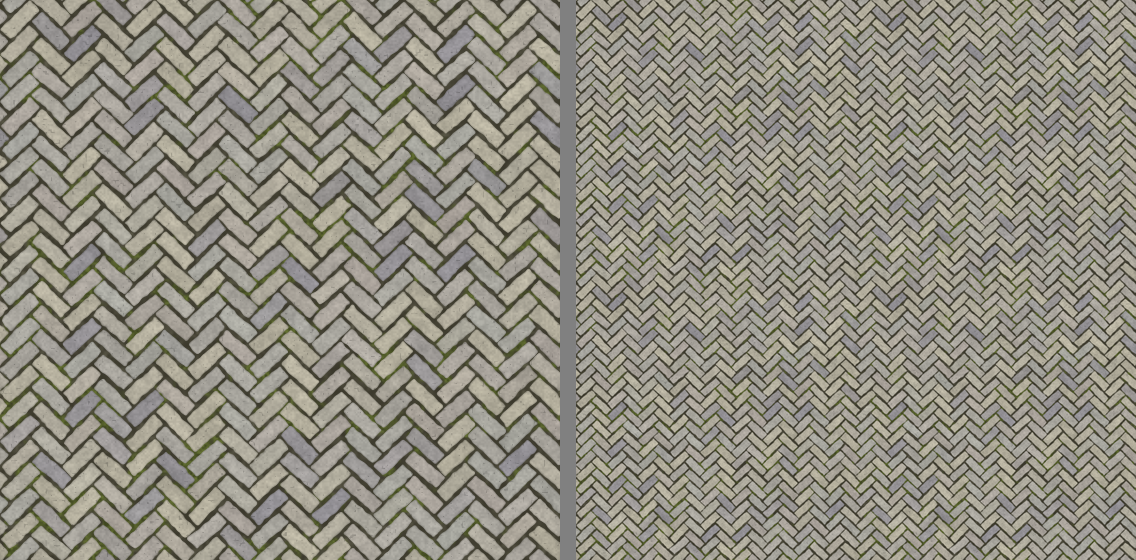
Left, the tile; right, the same tile 2 across and 2 down.
Write a WebGL 2 fragment shader that draws this texture.

```glsl
#version 300 es
precision highp float;
// Weathered herringbone brick paving with dark, mossy joints; tiles seamlessly.

uniform vec2 u_resolution;
out vec4 fragColor;

// Layout, in units of the canvas
const vec2 GRID = vec2(18.0, 23.0);        // brick columns (two per zigzag) and rows
const vec2 PHASE = vec2(0.645, 0.2);       // centre of the first brick, in cells
const vec2 HALF_BRICK = vec2(0.0373, 0.0134);
const float TILT = 0.755;                  // brick angle in radians
const float CORNER = 0.0035;
const float MIN_JOINT = 0.0012;
const float SOFTNESS = 0.0011;

// Irregularity
const float SHIFT = 0.0018;
const float TURN = 0.07;
const float SHRINK = 0.0012;
const float WOBBLE = 0.0022;
const float CHIPPING = 0.0028;

// Colours
const vec3 BUFF = vec3(0.70, 0.68, 0.61);
const vec3 ROSE = vec3(0.67, 0.64, 0.61);
const vec3 GREY = vec3(0.65, 0.65, 0.62);
const vec3 SLATE = vec3(0.57, 0.56, 0.58);
const vec3 SOIL_DARK = vec3(0.23, 0.22, 0.17);
const vec3 SOIL_LIGHT = vec3(0.41, 0.40, 0.33);
const vec3 MOSS = vec3(0.32, 0.36, 0.16);

float hash(vec2 p) {
    return fract(sin(dot(p, vec2(127.1, 311.7))) * 43758.5453);
}

// Value noise that wraps after a whole number of cells
float noise(vec2 uv, float cells) {
    vec2 p = uv * cells;
    vec2 i = floor(p);
    vec2 f = fract(p);
    f = f * f * (3.0 - 2.0 * f);
    vec2 a = mod(i, cells);
    vec2 b = mod(i + 1.0, cells);
    float low = mix(hash(a), hash(vec2(b.x, a.y)), f.x);
    float high = mix(hash(vec2(a.x, b.y)), hash(b), f.x);
    return mix(low, high, f.y);
}

float roundedBox(vec2 p, vec2 halfSize, float radius) {
    vec2 q = abs(p) - halfSize + radius;
    return length(max(q, 0.0)) + min(max(q.x, q.y), 0.0) - radius;
}

// Distance to one brick; even columns lean right, odd columns lean left
float brick(vec2 uv, vec2 cell, vec2 id) {
    float odd = mod(cell.x, 2.0);
    vec2 centre = (cell + PHASE + vec2(0.0, 0.5 * odd)) / GRID;
    centre += SHIFT * (vec2(hash(id + 3.1), hash(id + 7.7)) - 0.5);
    float angle = TILT * (1.0 - 2.0 * odd) + TURN * (hash(id + 11.3) - 0.5);
    float c = cos(angle);
    float s = sin(angle);
    vec2 p = mat2(c, -s, s, c) * (uv - centre);
    return roundedBox(p, HALF_BRICK - SHRINK * hash(id + 17.9), CORNER);
}

// Nearest brick: x is the distance, yz the wrapped cell
vec3 herringbone(vec2 uv) {
    float nearest = 1.0;
    float second = 1.0;
    vec2 nearestId = vec2(0.0);
    float column = floor(uv.x * GRID.x - PHASE.x + 0.5);
    for (int i = -1; i <= 1; i++) {
        float x = column + float(i);
        float row = floor(uv.y * GRID.y - PHASE.y - 0.5 * mod(x, 2.0) + 0.5);
        for (int j = -1; j <= 1; j++) {
            vec2 cell = vec2(x, row + float(j));
            vec2 id = mod(cell, GRID);
            float d = brick(uv, cell, id);
            second = min(second, max(d, nearest));
            if (d < nearest) {
                nearest = d;
                nearestId = id;
            }
        }
    }
    return vec3(max(nearest, 0.5 * (nearest - second) + MIN_JOINT), nearestId);
}

vec3 brickColour(vec2 uv, vec2 id, float d) {
    vec3 colour = mix(GREY, ROSE, hash(id + 23.0));
    colour = mix(colour, BUFF, smoothstep(0.35, 0.9, hash(id + 31.0)));
    colour = mix(colour, SLATE, smoothstep(0.78, 1.0, hash(id + 43.0)));
    colour *= 0.97 + 0.07 * hash(id + 53.0);
    // Stains, grain and small pits
    colour *= 1.0 + 0.09 * (noise(uv, 48.0) - 0.5) + 0.08 * (noise(uv, 130.0) - 0.5);
    colour *= 1.0 + 0.10 * (noise(uv, 300.0) - 0.5);
    colour *= 1.0 - 0.16 * smoothstep(0.84, 0.97, noise(uv + 0.37, 210.0));
    // Dirt along worn edges
    return colour * (1.0 - 0.14 * smoothstep(-0.0035, 0.0, d));
}

vec3 jointColour(vec2 uv) {
    vec3 colour = mix(SOIL_DARK, SOIL_LIGHT, 0.8 * noise(uv, 170.0) * noise(uv, 60.0));
    float moss = smoothstep(0.52, 0.8, 0.65 * noise(uv + 0.21, 22.0) + 0.35 * noise(uv, 90.0));
    return mix(colour, MOSS * (0.75 + 0.5 * noise(uv, 240.0)), moss);
}

void main() {
    vec2 uv = gl_FragCoord.xy / u_resolution;
    vec2 warp = vec2(noise(uv, 36.0), noise(uv + 0.53, 36.0)) - 0.5;
    vec3 hit = herringbone(uv + WOBBLE * warp);
    float d = hit.x + CHIPPING * (noise(uv, 110.0) - 0.5);
    float soft = max(SOFTNESS, 0.7 / min(u_resolution.x, u_resolution.y));
    float joint = smoothstep(-soft, soft, d);
    vec3 colour = mix(brickColour(uv, hit.yz, d), jointColour(uv), joint);
    fragColor = vec4(colour, 1.0);
}
```
